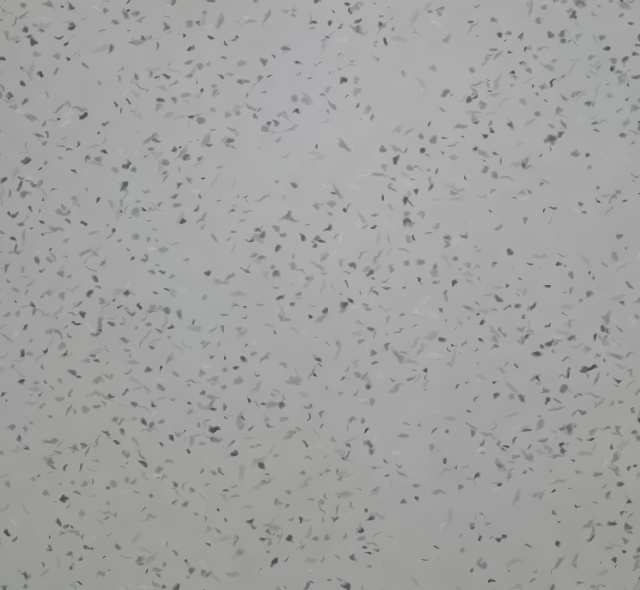
Reproduce this texture procedurally as a Shadertoy shader.

```glsl
vec3 hash3(vec2 cell) {
    vec3 h = fract(cell.xyx * vec3(0.1031, 0.1030, 0.0973));
    h += dot(h, h.yxz + 33.33);
    return fract((h.xxy + h.yzz) * h.zyx);
}

float noise(vec2 p) {
    vec2 i = floor(p), f = fract(p);
    f = f * f * (3.0 - 2.0 * f);
    float low = mix(hash3(i).x, hash3(i + vec2(1, 0)).x, f.x);
    float high = mix(hash3(i + vec2(0, 1)).x, hash3(i + vec2(1, 1)).x, f.x);
    return mix(low, high, f.y);
}

// Soft, randomly turned ellipses, one candidate per grid cell
float flecks(vec2 p, float density, float size, float thinness, float seed) {
    float cover = 0.0;
    for (int y = -1; y <= 1; y++) {
        for (int x = -1; x <= 1; x++) {
            vec2 cell = floor(p) + vec2(x, y);
            vec3 place = hash3(cell + seed);
            vec3 form = hash3(cell + seed + 71.7);
            float angle = 0.2 + (form.x - 0.5) * 2.4;
            vec2 axis = vec2(cos(angle), sin(angle));
            vec2 d = p - cell - place.xy;
            d = vec2(dot(d, axis), dot(d, vec2(-axis.y, axis.x)));
            vec2 radii = size * mix(0.6, 1.25, form.y) * vec2(1.0, thinness * mix(0.7, 1.4, place.x));
            float shape = 1.0 - smoothstep(0.35, 1.45, length(d / radii));
            float strength = mix(0.3, 1.0, form.z * form.z);
            cover = max(cover, shape * strength * step(place.z, density));
        }
    }
    return cover;
}

void mainImage(out vec4 fragColor, in vec2 fragCoord) {
    vec2 uv = fragCoord / iResolution.y;

    // Broad light falloff, cool at the top and greenish below
    float falloff = length(uv - vec2(0.6, 0.78));
    float light = 0.695 - 0.105 * falloff;
    light += 0.012 * (noise(uv * 9.0) - 0.5) + 0.014 * (noise(uv * 42.0) - 0.5);
    vec3 color = light + mix(vec3(-0.003, -0.002, 0.004), vec3(-0.002, 0.006, -0.012), falloff);
    color.b += 0.012 * (noise(uv * 6.0 + 40.0) - 0.5);

    // Ragged outlines and loose clusters
    vec2 ragged = vec2(noise(uv * 130.0), noise(uv * 130.0 + 57.0)) - 0.5;
    vec2 p = uv + 0.0075 * ragged;
    float cluster = 0.6 * noise(uv * 7.0 + 13.0) + 0.4 * noise(uv * 19.0 + 5.0);
    float crowd = smoothstep(0.2, 0.8, cluster);

    float specks = flecks(p * 46.0, mix(0.18, 0.72, crowd), 0.27, 0.58, 11.0);
    float blots = flecks(p * 17.0, 0.13 * crowd, 0.15, 0.6, 139.0);
    float wisps = flecks(p * 34.0, mix(0.2, 0.6, crowd), 0.4, 0.26, 223.0);
    float glints = flecks(p * 31.0, 0.16, 0.32, 0.25, 307.0);

    float stain = max(max(0.32 * specks, 0.36 * blots), 0.14 * wisps);
    color -= stain * vec3(1.0, 1.0, 0.98);
    color += 0.045 * glints * (1.0 - specks);
    fragColor = vec4(color, 1.0);
}
```
